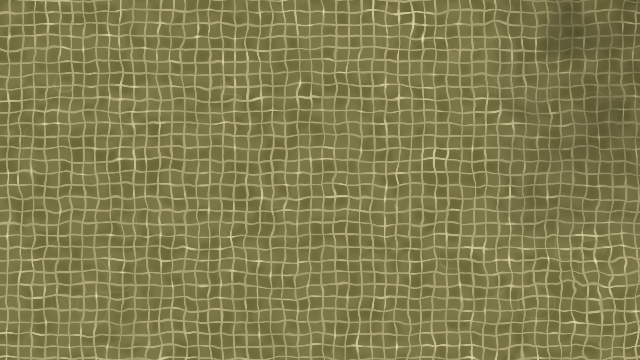
A WebGL 2 fragment shader for this texture:

```glsl
#version 300 es
precision highp float;
// Olive pool tiles under rippling water: a wavering pale grout grid with sparse glints.
uniform vec2 u_resolution;
out vec4 fragColor;

const vec2 GRID = vec2(51.0, 29.0);
const vec2 GRID_OFFSET = vec2(0.68, 0.03);
const vec3 TILE_DARK = vec3(0.42, 0.40, 0.22);
const vec3 TILE_LIGHT = vec3(0.485, 0.465, 0.285);
const vec3 HALO = vec3(0.55, 0.53, 0.35);
const vec3 GROUT = vec3(0.69, 0.66, 0.485);
const vec3 GLINT = vec3(0.93, 0.90, 0.68);

float hash(vec2 p) {
  vec3 h = fract(p.xyx * 0.1031);
  h += dot(h, h.yzx + 33.33);
  return fract((h.x + h.y) * h.z);
}

float noise(vec2 p) {
  vec2 cell = floor(p), f = fract(p);
  f = f * f * f * (f * (f * 6.0 - 15.0) + 10.0);
  return mix(mix(hash(cell), hash(cell + vec2(1, 0)), f.x),
             mix(hash(cell + vec2(0, 1)), hash(cell + vec2(1, 1)), f.x), f.y);
}

float fbm(vec2 p) {
  float sum = 0.0, weight = 0.5;
  for (int i = 0; i < 4; i++) {
    sum += weight * noise(p);
    p = mat2(1.6, 1.2, -1.2, 1.6) * p + 17.3;
    weight *= 0.5;
  }
  return sum;
}

// Signed two-axis noise that bends the grid.
vec2 ripple(vec2 p, float frequency, float amplitude) {
  p = mat2(0.8, 0.6, -0.6, 0.8) * p * frequency;
  return amplitude * (vec2(noise(p + 11.0), noise(p + 73.0)) - 0.5);
}

// Soft stroke of the given half width around distance d.
float stroke(float d, float halfWidth, float blur) {
  return 1.0 - smoothstep(halfWidth - blur, halfWidth + blur, d);
}

// Stretched highlights on a random share of the grid crossings.
float glints(vec2 p, float share) {
  vec2 id = round(p), local = p - id;
  float present = step(1.0 - share, hash(id + 5.0));
  vec2 sharpness = hash(id + 41.0) < 0.5 ? vec2(4.5, 13.0) : vec2(13.0, 4.5);
  local *= sharpness;
  return present * exp(-dot(local, local)) * mix(0.4, 1.0, hash(id + 91.0));
}

// Thin, faint curves of focused light.
float caustic(vec2 p) {
  float ridge = 1.0 - abs(2.0 * noise(p * 0.45 + 31.0) - 1.0);
  float patches = smoothstep(0.58, 0.82, noise(p * 0.23 + 57.0));
  return smoothstep(0.93, 1.0, ridge) * patches;
}

// Murky stain in the upper right with a fainter tail below it.
float stain(vec2 uv, float cloud) {
  float corner = smoothstep(0.80, 1.0, uv.x + 0.35 * (cloud - 0.5)) * smoothstep(0.42, 0.75, uv.y);
  float tail = smoothstep(0.74, 0.84, uv.x) * smoothstep(0.30, 0.42, uv.y);
  return corner * (0.4 + cloud) + 0.35 * tail;
}

void main() {
  vec2 uv = gl_FragCoord.xy / u_resolution;
  vec2 p = uv * GRID - GRID_OFFSET;
  float pixel = GRID.y / u_resolution.y;

  // Water bends the grid at three scales, more strongly near the lower right.
  float rough = 1.0 + 0.5 * smoothstep(0.72, 0.95, uv.x) * smoothstep(0.42, 0.25, uv.y);
  vec2 q = p + ripple(p, 0.22, 0.34) + rough * (ripple(p, 0.75, 0.32) + ripple(p, 1.7, 0.10));

  // Grout strokes with uneven width and brightness.
  vec2 d = abs(fract(q + 0.5) - 0.5);
  float halfWidth = mix(0.055, 0.09, noise(p * 0.8 + 19.0));
  float blur = max(0.04, 0.5 * pixel);
  vec2 lines = vec2(stroke(d.x, halfWidth, blur), stroke(d.y, halfWidth, blur));
  vec2 fade = 0.68 + 0.42 * vec2(noise(p * 0.6 + 23.0), noise(p * 0.6 + 67.0));
  lines = min(lines * fade, 1.0);
  float grout = max(lines.x, lines.y);

  // Mottled tile lightened beside the grout.
  float cloud = fbm(uv * vec2(16.0, 9.0));
  float mottle = 0.65 * noise(q * 1.1 + 3.0) + 0.35 * cloud;
  vec3 color = mix(TILE_DARK, TILE_LIGHT, smoothstep(0.1, 0.75, mottle));
  color = mix(color, HALO, 0.4 * exp(-10.0 * min(d.x, d.y)));

  float murk = stain(uv, cloud);
  color = mix(color, GROUT, grout * (1.0 - 0.3 * murk));

  // Light gathered on crossings, along lines and in loose streaks.
  float sheen = grout * smoothstep(0.72, 0.95, noise(p * 0.9 + 131.0));
  color = mix(color, GLINT, 0.5 * sheen + 0.1 * caustic(p));
  color = mix(color, GLINT, glints(q, 0.09) * (1.0 - 0.5 * murk));
  color *= 1.0 - 0.17 * murk;
  fragColor = vec4(color, 1.0);
}
```
